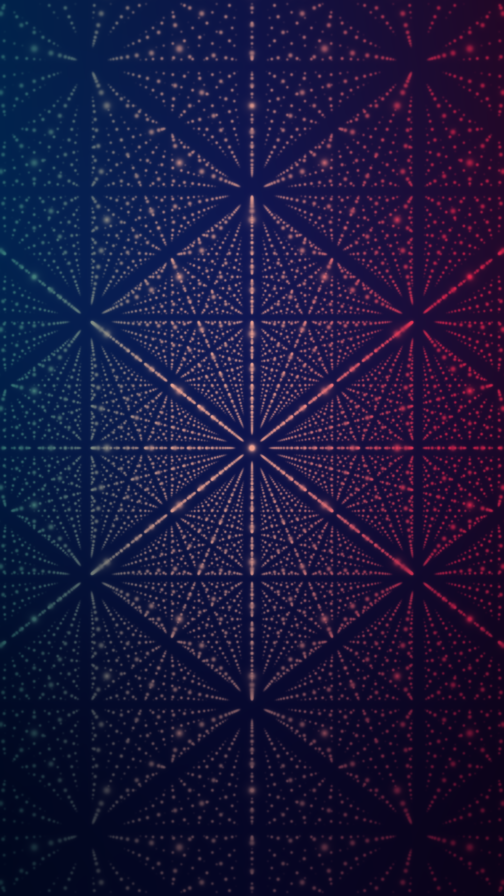
This background is drawn by a WebGL 1 fragment shader. Its source:

```glsl
precision highp float;
// Endless lattice of glowing points in perspective, over a navy to plum gradient.

uniform vec2 u_resolution;

const vec2 CELL = vec2(0.3646, 0.2865);  // lattice cell at depth 1, in canvas heights
const float FOCAL = 0.30;                // focal length, in canvas heights
const float NEAREST = 2.25;              // depth of the first layer
const float HORIZON = 19.5;              // distance where the points vanish
const int LAYERS = 18;

// Three colours blended from left to right.
vec3 blend3(vec3 left, vec3 middle, vec3 right, float x) {
  return mix(mix(left, middle, min(2.0 * x, 1.0)), right, max(2.0 * x - 1.0, 0.0));
}

vec3 backdrop(vec2 uv) {
  vec3 top = blend3(vec3(0.0, 0.13, 0.28), vec3(0.055, 0.065, 0.25), vec3(0.13, 0.025, 0.14), uv.x);
  vec3 bottom = blend3(vec3(0.0, 0.025, 0.11), vec3(0.02, 0.018, 0.13), vec3(0.045, 0.008, 0.09), uv.x);
  vec2 fromCentre = (uv - vec2(0.47, 0.55)) * vec2(1.8, 2.6);
  vec3 haze = vec3(0.01, 0.025, 0.085) * exp(-dot(fromCentre, fromCentre));
  return mix(bottom, top, smoothstep(0.08, 0.8, uv.y)) + haze;
}

vec3 dotColour(float x) {
  vec3 mint = vec3(0.32, 0.66, 0.56);
  vec3 peach = vec3(0.96, 0.66, 0.58);
  vec3 crimson = vec3(0.92, 0.14, 0.30);
  vec3 warm = mix(mint, peach, smoothstep(0.0, 0.38, x));
  return mix(warm, crimson, smoothstep(0.46, 0.92, x));
}

// Distance to the closest point of a rectangular grid.
float gridDistance(vec2 p, vec2 cell) {
  return length(p - cell * floor(p / cell + 0.5));
}

// Distance to the closest point of a grid with cell centres filled.
float centredDistance(vec2 p, vec2 cell) {
  return min(gridDistance(p, cell), gridDistance(p + 0.5 * cell, cell));
}

// Soft round dot that keeps its energy when smaller than a pixel.
float softDot(float d, float radius, float pixel) {
  float r = max(radius, 0.5 * pixel);
  return exp(-d * d / (r * r)) * radius * radius / (r * r);
}

float lattice(vec2 p, float pixel) {
  float stretch = length(vec3(p / FOCAL, 1.0));
  float light = 0.0;
  for (int i = 0; i < LAYERS; i++) {
    float depth = NEAREST + float(i);
    float reach = depth * stretch / HORIZON;
    float d = centredDistance(p * depth, CELL) / depth;
    float radius = 0.0008 + 0.0058 / depth;
    float halo = (0.02 + 0.5 / (depth * depth)) * softDot(d, 2.5 * radius, pixel);
    float strength = 1.15 * (1.0 - smoothstep(0.65, 1.05, reach));
    light += strength * (softDot(d, radius, pixel) + halo);
  }
  return 1.0 - exp(-light);
}

void main() {
  vec2 uv = gl_FragCoord.xy / u_resolution;
  float pixel = 1.0 / u_resolution.y;
  vec2 p = (gl_FragCoord.xy - 0.5 * u_resolution) * pixel;

  // Dots fade towards the left, the top and further towards the bottom.
  float fade = mix(0.45, 1.0, smoothstep(0.0, 0.55, uv.y)) * mix(1.0, 0.85, smoothstep(0.6, 1.0, uv.y));
  fade *= mix(0.7, 1.0, smoothstep(0.0, 0.4, uv.x));
  float light = lattice(p, pixel) * fade;

  vec3 colour = mix(backdrop(uv), dotColour(uv.x), light);
  gl_FragColor = vec4(colour, 1.0);
}
```
